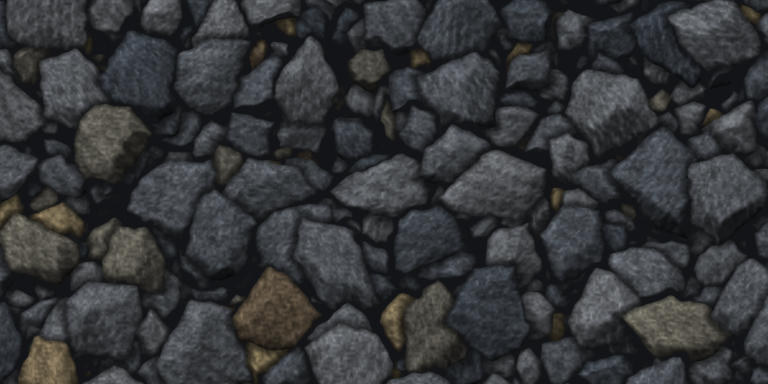
Give the GLSL for this texture, as a WebGL 1 fragment shader.

```glsl
precision highp float;
// Crushed slate gravel: three layers of jittered cells, small stones below large.
// Each stone is a random convex polygon with bevel and top planes, lit from the
// upper left, with gritty grain and a contact shadow on whatever lies beneath.
uniform vec2 u_resolution;

float hash(vec2 p) {
  return fract(sin(dot(p, vec2(127.1, 311.7))) * 43758.5453);
}

float noise(vec2 p) {
  vec2 i = floor(p), f = fract(p);
  f = f * f * (3.0 - 2.0 * f);
  return mix(mix(hash(i), hash(i + vec2(1.0, 0.0)), f.x),
             mix(hash(i + vec2(0.0, 1.0)), hash(i + 1.0), f.x), f.y);
}

float smoothMin(float a, float b, float k) {
  float h = max(k - abs(a - b), 0.0) / k;
  return min(a, b) - h * h * k * 0.25;
}

// Returns the surface slope in xy and the distance inside the outline in z.
vec3 facetedStone(vec2 q, vec2 id, float radius) {
  float edge = 1.0, total = 0.0;
  vec2 slopeSum = vec2(0.0);
  for (int i = 0; i < 9; i++) {
    float k = float(i);
    float r1 = hash(id + k * 3.7), r2 = hash(id + k * 5.3 + 9.1);
    bool isTop = i > 6;
    float angle = isTop ? 6.283 * r1 : (k + 0.95 * r1) * 0.8976;
    vec2 dir = vec2(cos(angle), sin(angle));
    float inside = radius * (isTop ? 1.15 : 0.75 + 0.4 * r2) - dot(q, dir);
    float slope = isTop ? 0.2 + 0.24 * r2 : 0.55 + 0.85 * hash(id + k * 7.9);
    if (!isTop) edge = smoothMin(edge, inside, 0.04);
    float weight = exp(-50.0 * max(inside * slope, -0.1));
    slopeSum += weight * slope * dir;
    total += weight;
  }
  return vec3(slopeSum / total, edge);
}

vec3 stoneColour(vec2 id) {
  float kind = hash(id + 4.4), tone = hash(id + 8.8);
  vec3 colour = mix(vec3(0.225, 0.25, 0.28), vec3(0.385, 0.395, 0.41), tone);
  if (kind > 0.84) colour = mix(vec3(0.30, 0.295, 0.27), vec3(0.40, 0.39, 0.35), tone);
  if (kind > 0.94) colour = mix(vec3(0.36, 0.31, 0.25), vec3(0.54, 0.49, 0.36), tone);
  return colour;
}

void main() {
  vec2 p = gl_FragCoord.xy / u_resolution.y;
  vec2 rough = p + 0.011 * (vec2(noise(p * 40.0), noise(p * 40.0 + 50.0)) - 0.5);
  vec3 light = normalize(vec3(-0.28, 0.62, 0.72));
  vec3 colour = vec3(0.085, 0.092, 0.1);

  for (int layer = 0; layer < 3; layer++) {
    float level = float(layer);
    float size = 0.088 * pow(1.5, level);
    vec2 grid = rough / size + level * 13.37;
    for (int y = 1; y >= -1; y--) {
      for (int x = -1; x <= 1; x++) {
        vec2 cell = floor(grid) + vec2(float(x), float(y));
        vec2 id = cell + 37.0 * level;
        if (hash(id + 1.7) > 1.0 - 0.14 * level) continue;

        // Place, turn and stretch the stone
        vec2 jitter = vec2(hash(id + 2.3), hash(id + 6.1)) - 0.5;
        vec2 offset = grid - cell - 0.5 - 0.75 * jitter;
        float turn = 6.283 * hash(id + 3.9);
        mat2 spin = mat2(cos(turn), -sin(turn), sin(turn), cos(turn));
        float stretch = 1.0 + 0.2 * hash(id + 5.5);
        vec2 q = spin * offset * vec2(1.0 / stretch, stretch);
        vec3 stone = facetedStone(q, id, 0.45 + 0.16 * hash(id + 7.2));
        float edge = stone.z * size;
        if (edge < -0.03) continue;

        // Contact shadow on the stones beneath, never below the gap tone
        float shade = mix(0.45, 1.0, smoothstep(0.0, 0.026, -edge));
        colour = max(colour * shade, vec3(0.072, 0.08, 0.09));

        // Lit facets with broad mottling, fine grit and pale flecks
        vec2 tilt = stone.xy * spin;
        vec2 grainAt = q * size + id * 1.7;
        float mottle = noise(grainAt * 26.0) - 0.5;
        float scratch = noise(grainAt * vec2(60.0, 95.0)) - 0.5;
        float grit = noise(p * 150.0 + id * 3.1) - 0.5;
        float fleck = pow(noise(grainAt * 110.0 + 31.0), 5.0);
        tilt += 0.36 * vec2(mottle, scratch);
        float diffuse = max(dot(normalize(vec3(tilt, 1.0)), light), 0.0);
        vec3 lit = stoneColour(id) * (0.25 + 0.88 * diffuse);
        lit *= 1.0 + 0.28 * mottle + 0.18 * scratch + 0.3 * grit;
        lit += vec3(0.12, 0.115, 0.105) * fleck * diffuse;
        lit *= mix(0.55, 1.0, smoothstep(-0.002, 0.014, edge));
        lit *= 0.88 + 0.06 * level;
        colour = mix(colour, lit, smoothstep(-0.002, 0.003, edge));
      }
    }
  }
  gl_FragColor = vec4(colour, 1.0);
}
```
